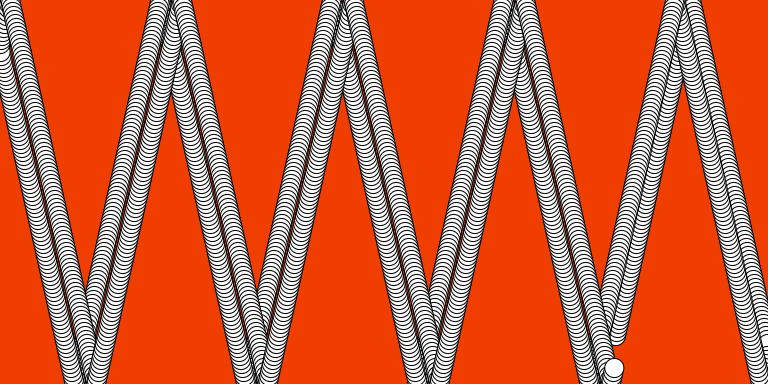
Give the GLSL for this pattern, as a WebGL 2 fragment shader.

```glsl
#version 300 es
precision highp float;
// Zigzag trails of outlined white discs, stamped by a ball bouncing over orange.

uniform vec2 u_resolution;
out vec4 outColor;

const float PERIOD = 0.4469;            // width of one zigzag, canvas height = 1
const float STEP = PERIOD / 192.0;      // sideways travel between stamps
const float RADIUS = 0.0262;            // outer radius of a disc
const float OUTLINE = 0.0027;

// Height of the ball, bouncing between the bottom and top edges.
float bounce(float x, float apex) {
    return abs(1.0 - 2.0 * fract((x - apex) / PERIOD));
}

// Antialiased coverage of a signed distance.
float cover(float d) {
    return clamp(0.5 - d * u_resolution.y, 0.0, 1.0);
}

// Stamps the discs near p in order of travel: direction +1 is rightward.
vec3 paintTrail(vec3 color, vec2 p, float apex, float direction, vec2 span) {
    float nearest = round((p.x - apex) / STEP);
    for (int i = -13; i <= 13; i++) {
        float x = apex + (nearest + direction * float(i)) * STEP;
        if (x < span.x || x > span.y) continue;
        float d = length(p - vec2(x, bounce(x, apex))) - RADIUS;
        color = mix(color, vec3(0.0), cover(d));
        color = mix(color, vec3(1.0), cover(d + OUTLINE));
    }
    return color;
}

void main() {
    vec2 p = gl_FragCoord.xy / u_resolution.y;
    float right = u_resolution.x / u_resolution.y;
    float ballX = right * 0.8008;

    vec3 color = vec3(0.94, 0.24, 0.0);
    // Earlier rightward pass, still visible ahead of the ball
    color = paintTrail(color, p, 0.0118, 1.0, vec2(ballX, right));
    // Return pass, leftward
    color = paintTrail(color, p, -0.0289, -1.0, vec2(0.0, right));
    // Latest rightward pass, ending in the whole ball
    color = paintTrail(color, p, 0.0263, 1.0, vec2(0.0, ballX));

    outColor = vec4(color, 1.0);
}
```
